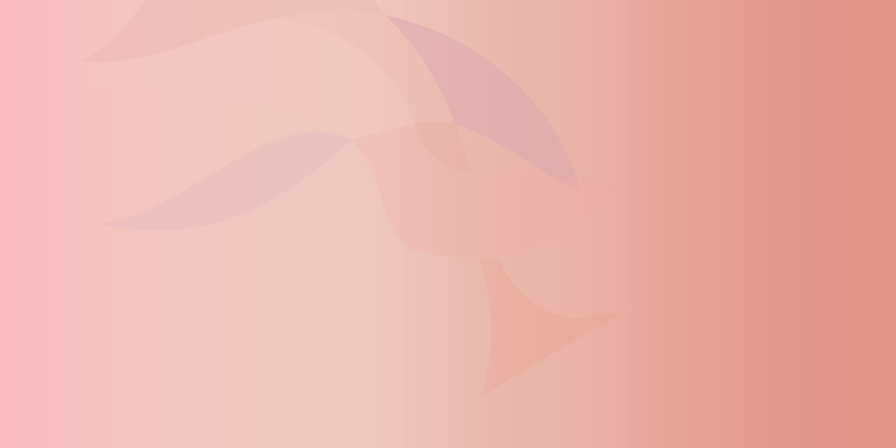
Write a WebGL 1 fragment shader that draws this background.

```glsl
precision highp float;
// Soft pink to coral horizontal gradient with translucent overlapping ribbons.
// Each ribbon is the region between cubic curves, treated as signed half-planes
// and combined with min(); heights run from 0 to 1, widths from 0 to 2.
uniform vec2 u_resolution;

// Approximate signed distance above a cubic curve whose x increases;
// past its ends the curve continues along its tangents.
float above(vec2 p, vec2 a, vec2 b, vec2 c, vec2 d) {
  vec2 k3 = d - a + 3.0 * (b - c);
  vec2 k2 = 3.0 * (a - 2.0 * b + c);
  vec2 k1 = 3.0 * (b - a);
  float t = 0.5, stepSize = 0.25;
  for (int i = 0; i < 16; i++) {
    float x = ((k3.x * t + k2.x) * t + k1.x) * t + a.x;
    t += x < p.x ? stepSize : -stepSize;
    stepSize *= 0.5;
  }
  vec2 q = ((k3 * t + k2) * t + k1) * t + a;
  vec2 tangent = normalize((3.0 * k3 * t + 2.0 * k2) * t + k1);
  return tangent.x * (p.y - q.y) - tangent.y * (p.x - q.x);
}

// Blend a tint into the colour with a one-pixel soft edge.
vec3 veil(vec3 base, vec3 tint, float opacity, float d) {
  return mix(base, tint, opacity * clamp(0.5 + d * u_resolution.y, 0.0, 1.0));
}

vec3 backdrop(float x) {
  // Faint vertical steps within the continuous gradient
  x = mix(x, (floor(x * 40.0) + 0.5) / 40.0, 0.35);
  vec3 c = mix(vec3(0.976, 0.733, 0.76), vec3(0.95, 0.78, 0.757), smoothstep(-0.03, 0.21, x));
  c = mix(c, vec3(0.934, 0.79, 0.75), smoothstep(0.18, 0.36, x));
  c = mix(c, vec3(0.913, 0.705, 0.66), smoothstep(0.36, 0.64, x));
  c = mix(c, vec3(0.896, 0.62, 0.585), smoothstep(0.61, 0.82, x));
  return mix(c, vec3(0.887, 0.58, 0.545), smoothstep(0.78, 0.94, x));
}

void main() {
  vec2 uv = gl_FragCoord.xy / u_resolution;
  vec2 p = uv * vec2(2.0, 1.0);
  vec3 color = backdrop(uv.x);

  // Curves shared by neighbouring ribbons
  float crest = above(p, vec2(0.182, 0.865), vec2(0.391, 0.839), vec2(0.573, 1.015), vec2(0.859, 0.966));
  float shoulder = above(p, vec2(0.625, 0.958), vec2(0.78, 0.935), vec2(0.885, 0.844), vec2(0.924, 0.727));
  float fold = above(p, vec2(0.859, 0.966), vec2(0.93, 0.9), vec2(0.98, 0.82), vec2(1.016, 0.721));
  float hook = above(p, vec2(0.924, 0.727), vec2(0.94, 0.66), vec2(0.99, 0.62), vec2(1.05, 0.615));
  float inner = above(p, vec2(1.016, 0.721), vec2(1.12, 0.695), vec2(1.18, 0.62), vec2(1.294, 0.578));
  float seam = (p.y - 0.6875 - 0.27 * (p.x - 0.786)) * 0.965;

  // Rosy crest along the top
  float rise = above(p, vec2(0.182, 0.865), vec2(0.24, 0.89), vec2(0.29, 0.95), vec2(0.326, 1.0));
  float top = min(min(crest, -rise), 0.79 * (0.833 + 0.77 * (1.0 - p.y) - p.x));
  color = veil(color, vec3(0.9, 0.68, 0.66), 0.3, top);

  // Pale main ribbon, fading at both ends, and its darker shoulder
  float under = above(p, vec2(0.0, 0.8), vec2(0.4, 0.8), vec2(0.6, 0.8), vec2(0.786, 0.6875));
  float ribbon = min(min(-crest, -shoulder), min(under, seam));
  float ends = smoothstep(0.0, 0.45, p.x) * (1.0 - 0.6 * smoothstep(0.6, 0.95, p.x));
  color = veil(color, vec3(0.96, 0.79, 0.77), 0.4 * ends, ribbon);
  float bend = min(min(-crest, shoulder), min(-fold, p.y - 0.727));
  color = veil(color, vec3(0.925, 0.69, 0.66), 0.2, bend);

  // Mauve crescent and the blush beneath it
  float outer = above(p, vec2(0.859, 0.966), vec2(1.068, 0.922), vec2(1.237, 0.779), vec2(1.294, 0.578));
  color = veil(color, vec3(0.86, 0.64, 0.69), 0.52, min(min(-outer, fold), inner));
  color = veil(color, vec3(0.93, 0.67, 0.65), 0.2, min(min(-inner, hook), fold));

  // Lavender leaf
  float leafTop = above(p, vec2(0.216, 0.5), vec2(0.417, 0.518), vec2(0.612, 0.779), vec2(0.786, 0.6875));
  float leafBase = above(p, vec2(0.216, 0.5), vec2(0.469, 0.448), vec2(0.625, 0.544), vec2(0.786, 0.6875));
  color = veil(color, vec3(0.86, 0.7, 0.74), 0.32, min(-leafTop, leafBase));

  // Rounded pink fold; its left side is a curve in y
  float side = above(p.yx, vec2(0.44, 0.92), vec2(0.5, 0.835), vec2(0.6, 0.87), vec2(0.6875, 0.786));
  float base = above(p, vec2(0.9, 0.448), vec2(0.98, 0.42), vec2(1.19, 0.395), vec2(1.31, 0.52));
  color = veil(color, vec3(0.94, 0.66, 0.63), 0.23, min(min(side, base), min(-hook, -seam)));

  // Small amber overlap
  color = veil(color, vec3(0.89, 0.6, 0.55), 0.27, min(min(hook, -fold), 0.727 - p.y));

  // Pointed lower tail
  float tailSide = above(p.yx, vec2(0.117, 1.078), vec2(0.22, 1.1), vec2(0.32, 1.105), vec2(0.427, 1.068));
  float tailArc = above(p, vec2(1.115, 0.422), vec2(1.17, 0.297), vec2(1.28, 0.263), vec2(1.398, 0.31));
  float tailBase = 0.856 * (p.y - 0.117 - 0.603 * (p.x - 1.078));
  float tail = min(min(tailSide, -tailArc), min(tailBase, 0.425 - p.y));
  color = veil(color, vec3(0.91, 0.62, 0.55), 0.32, tail);

  gl_FragColor = vec4(color, 1.0);
}
```
